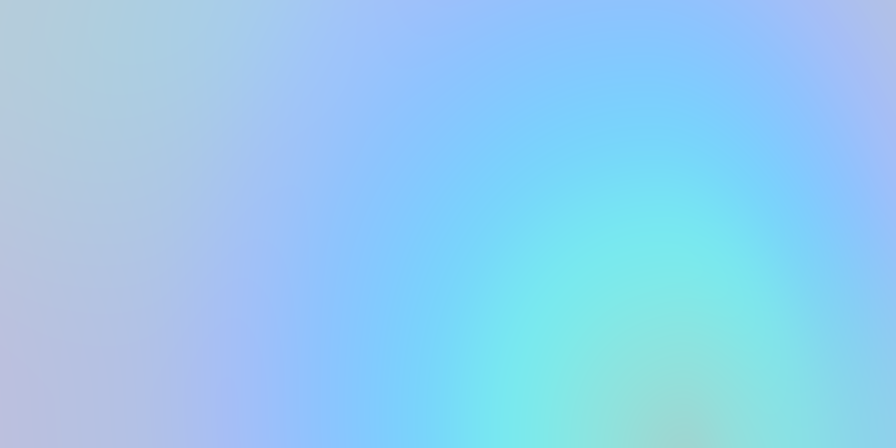
Reproduce this background procedurally as a Shadertoy shader.

```glsl
// A soft pastel backdrop: a tall cyan glow rises from the lower right
// and fades through blue and lavender to pale grey at the left.
// A skewed elliptical distance drives a smooth spline colour ramp.

// Ramp colours, from the heart of the glow outward in equal steps.
const vec3 RAMP[10] = vec3[10](
    vec3(0.63, 0.83, 0.81), vec3(0.555, 0.89, 0.87),
    vec3(0.475, 0.912, 0.935), vec3(0.475, 0.83, 0.985),
    vec3(0.545, 0.77, 0.995), vec3(0.64, 0.747, 0.968),
    vec3(0.695, 0.755, 0.905), vec3(0.72, 0.755, 0.88),
    vec3(0.742, 0.75, 0.868), vec3(0.745, 0.75, 0.86));

vec3 stop(int i) {
    return RAMP[clamp(i, 0, 9)];
}

// Catmull-Rom interpolation keeps the ramp free of visible bands.
vec3 rampColor(float t) {
    t = clamp(t, 0.0, 8.999);
    int i = int(t);
    float f = t - float(i);
    vec3 a = stop(i - 1), b = stop(i), c = stop(i + 1), d = stop(i + 2);
    return b + 0.5 * f * (c - a + f * (2.0 * a - 5.0 * b + 4.0 * c - d
             + f * (3.0 * (b - c) + d - a)));
}

// Elliptical distance about a leaning axis, steeper on its right side.
float glowDistance(vec2 p) {
    float side = p.x - (1.536 - 0.11 * p.y);
    side *= side > 0.0 ? 1.55 : 1.0;
    return length(vec2(side, (p.y + 0.04) / 1.25));
}

void mainImage(out vec4 fragColor, in vec2 fragCoord) {
    vec2 p = fragCoord / iResolution.xy * vec2(2.0, 1.0);
    vec3 color = rampColor(glowDistance(p) / 0.2);

    // Muted teal veil at the lower right.
    float veil = smoothstep(1.42, 1.88, p.x) * (1.0 - smoothstep(0.0, 0.62, p.y));
    color = mix(color, vec3(0.60, 0.84, 0.86), 0.55 * veil);

    // Faint green tint at the upper left.
    float tint = (1.0 - smoothstep(0.2, 1.05, p.x)) * smoothstep(0.1, 0.95, p.y);
    color += vec3(-0.035, 0.05, -0.01) * tint;

    // Cooler edge along the top, left of centre.
    float cool = smoothstep(0.6, 1.0, p.y) * exp(-pow((p.x - 0.6) / 0.3, 2.0));
    color += vec3(-0.02, 0.015, 0.025) * cool;

    fragColor = vec4(clamp(color, 0.0, 1.0), 1.0);
}
```
